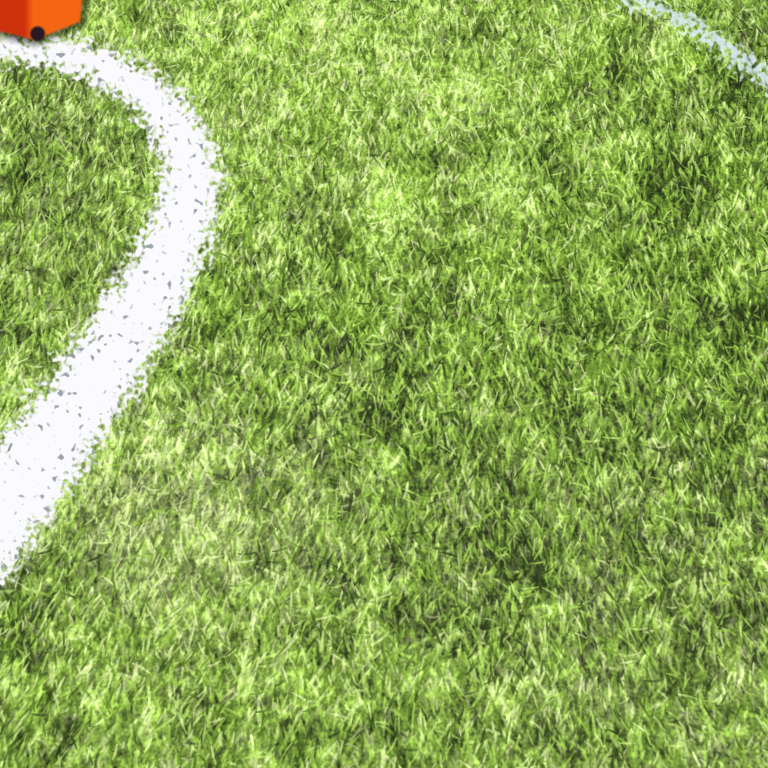
A three.js fragment shader for this texture:

```glsl
// Sunlit turf with a curved white painted line, a second line in the far
// corner and an orange box. Grass is layered random blades on a warped grid,
// toned by gradient noise; the lines are ragged distances to Bezier curves.
varying vec2 vUv;

vec3 hash3(vec2 p) {
  vec3 q = fract(vec3(p.xyx) * vec3(0.1031, 0.1030, 0.0973));
  q += dot(q, q.yxz + 33.33);
  return fract((q.xxy + q.yzz) * q.zyx);
}

float gradientNoise(vec2 p) {
  vec2 i = floor(p), f = fract(p), e = vec2(0.0, 1.0);
  vec2 u = f * f * f * (f * (f * 6.0 - 15.0) + 10.0);
  float a = dot(hash3(i + 57.0).xy * 2.0 - 1.0, f);
  float b = dot(hash3(i + e.yx + 57.0).xy * 2.0 - 1.0, f - e.yx);
  float c = dot(hash3(i + e.xy + 57.0).xy * 2.0 - 1.0, f - e.xy);
  float d = dot(hash3(i + e.yy + 57.0).xy * 2.0 - 1.0, f - e.yy);
  return mix(mix(a, b, u.x), mix(c, d, u.x), u.y);
}

// Dark soil, green, lit green and pale tips along one tone axis
vec3 grassColor(float tone, float straw) {
  vec3 c = mix(vec3(0.18, 0.24, 0.11), vec3(0.44, 0.58, 0.20), smoothstep(0.0, 0.45, tone));
  c = mix(c, vec3(0.65, 0.82, 0.33), smoothstep(0.4, 0.72, tone));
  c = mix(c, vec3(0.88, 0.95, 0.66), smoothstep(0.75, 1.15, tone));
  return mix(c, vec3(0.87, 0.91, 0.67) * (0.4 + 0.65 * clamp(tone, 0.0, 1.0)), straw);
}

// Distance to a quadratic curve whose half width runs from w.x to w.y
float curve(vec2 p, vec2 a, vec2 b, vec2 c, vec2 w) {
  float d = 9.0;
  vec2 from = a;
  for (int i = 1; i <= 14; i++) {
    float t = float(i) / 14.0;
    vec2 to = mix(mix(a, b, t), mix(b, c, t), t);
    vec2 s = to - from, r = p - from;
    float h = clamp(dot(r, s) / dot(s, s), 0.0, 1.0);
    d = min(d, length(r - s * h) - mix(w.x, w.y, t));
    from = to;
  }
  return d;
}

float spot(vec2 p, vec2 center, vec2 size) {
  vec2 q = (p - center) / size;
  return exp(-dot(q, q));
}

vec3 turf(vec2 uv) {
  // Far grass is finer than near grass
  vec2 ground = vec2((uv.x - 0.5) * (1.0 + 0.4 * uv.y), uv.y * (1.0 + 0.25 * uv.y));
  float clumps = gradientNoise(uv * 13.0) + 1.2 * gradientNoise(ground * 30.0 + 9.0);
  float light = 0.05 + 0.26 * clumps + 0.17 * spot(uv, vec2(0.45, 0.93), vec2(0.32, 0.25));
  light += 0.12 * spot(uv, vec2(0.24, 0.32), vec2(0.22, 0.14));
  light += 0.07 * spot(uv, vec2(0.15, 0.08), vec2(0.25, 0.12));
  light -= 0.17 * spot(uv, vec2(0.87, 0.78), vec2(0.07, 0.06));
  light -= 0.12 * spot(uv, vec2(0.97, 0.45), vec2(0.22, 0.3));
  light -= 0.14 * spot(uv, vec2(0.48, 0.5), vec2(0.14, 0.12));
  light -= 0.15 * spot(uv, vec2(0.64, 0.26), vec2(0.14, 0.12));
  light -= 0.12 * spot(uv, vec2(0.04, 0.2), vec2(0.1, 0.08));
  light -= 0.06 * spot(uv, vec2(0.08, 0.75), vec2(0.14, 0.2));
  float dryness = 0.17 + 0.4 * spot(uv, vec2(0.25, 0.33), vec2(0.22, 0.14))
    + 0.15 * spot(uv, vec2(0.05, 0.75), vec2(0.16, 0.2))
    + 0.2 * spot(uv, vec2(0.85, 0.2), vec2(0.25, 0.25))
    - 0.12 * spot(uv, vec2(0.9, 0.65), vec2(0.25, 0.2))
    + 0.3 * gradientNoise(uv * 16.0 + 20.0);

  // Soft base between the blades
  float fine = gradientNoise(ground * vec2(130.0, 75.0)) + 0.6 * gradientNoise(ground * 210.0);
  vec3 color = grassColor(0.33 + light + 0.45 * fine, clamp(dryness, 0.0, 0.5));

  for (int layer = 0; layer < 8; layer++) {
    float level = float(layer);
    vec2 grid = ground * (27.0 + 3.0 * level) + vec2(17.3, 31.7) * (level + 1.0);
    for (int k = 0; k < 9; k++) {
      vec2 cell = floor(grid) + vec2(mod(float(k), 3.0), floor(float(k) / 3.0)) - 1.0;
      vec3 shape = hash3(cell + 11.0), look = hash3(cell + 83.0);
      vec2 p = grid - cell - shape.xy;
      float lean = (shape.z - 0.45) * (look.z > 0.75 ? 3.0 : 1.3);
      p = vec2(cos(lean) * p.x - sin(lean) * p.y, sin(lean) * p.x + cos(lean) * p.y);
      float reach = 0.3 + 0.35 * look.x;
      float along = clamp(p.y / reach, -1.0, 1.0);
      p.x += 0.12 * (look.z - 0.5) * along * along;
      float d = length(p - vec2(0.0, along * reach)) - 0.065 * (1.0 - 0.6 * along * along);
      float tone = 0.06 + 0.98 * look.y + light + 0.1 * along;
      float straw = step(look.x, dryness) * 0.8;
      color = mix(color, grassColor(tone, straw), 0.72 * smoothstep(0.075, -0.05, d));
    }
  }
  return color * (1.02 + 0.28 * fine + 0.12 * clumps);
}

void main() {
  vec2 uv = vUv;
  vec3 color = turf(uv);

  // Painted lines with scattered edges and specks of turf
  float grain = gradientNoise(uv * 125.0) + 0.5 * gradientNoise(uv * 210.0);
  float rough = 0.018 * gradientNoise(uv * 40.0) + 0.034 * grain;
  float near = min(
    curve(uv, vec2(-0.03, 0.94), vec2(0.22, 0.94), vec2(0.25, 0.77), vec2(0.014, 0.036)),
    curve(uv, vec2(0.25, 0.77), vec2(0.25, 0.65), vec2(-0.05, 0.27), vec2(0.035, 0.056)));
  float far = curve(uv, vec2(0.81, 1.01), vec2(0.91, 0.975), vec2(1.02, 0.88), vec2(0.006, 0.011));
  float speck = smoothstep(0.18, 0.45, gradientNoise(uv * 120.0 + 7.0) + 3.0 * near + 0.06);
  vec3 paint = mix(vec3(0.98, 0.98, 1.0), vec3(0.52, 0.56, 0.60), 0.8 * speck);
  color = mix(color, vec3(0.82, 0.88, 0.74), 0.35 * smoothstep(0.022, -0.01, near + rough));
  color = mix(color, paint, smoothstep(0.009, -0.012, near + rough));
  color = mix(color, vec3(0.88, 0.94, 1.0), 0.85 * smoothstep(0.009, -0.011, far + rough));

  // Orange box: two lower edges, a shaded side and a dark wheel
  float box = max(max(0.948 - 0.25 * (uv.x - 0.045), 0.948 + 0.4 * (uv.x - 0.045)) - uv.y,
    uv.x - 0.104 - 0.1 * (uv.y - 0.97));
  vec3 plastic = mix(vec3(0.80, 0.20, 0.05), vec3(0.96, 0.40, 0.08), smoothstep(0.03, 0.045, uv.x));
  color = mix(color, color * 0.5, smoothstep(0.015, 0.0, box));
  color = mix(color, plastic, smoothstep(0.003, -0.003, box));
  float wheel = length(uv - vec2(0.049, 0.956)) - 0.009;
  color = mix(color, vec3(0.16, 0.10, 0.14), smoothstep(0.003, -0.002, wheel));
  gl_FragColor = vec4(clamp(color, 0.0, 1.0), 1.0);
}
```
